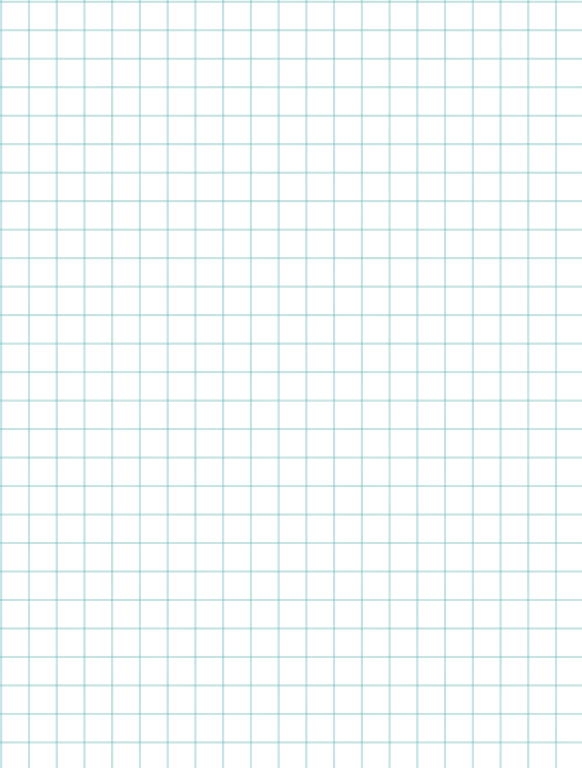
A WebGL 2 fragment shader for this pattern:

```glsl
#version 300 es
precision highp float;

uniform vec2 u_resolution;
out vec4 fragColor;

#define CELLS vec2(20.98, 26.96)        // repeats across and down
#define MARGIN vec2(0.0021, 0.0023)     // first line from the left and top edges
#define LINE_WIDTH 0.00145              // in canvas widths
#define SOFTNESS 0.0038                 // edge blur, in canvas widths
#define INK_VARIATION 0.06
#define PAPER vec3(1.0)
#define INK_VERTICAL vec3(0.42, 0.72, 0.74)
#define INK_HORIZONTAL vec3(0.42, 0.73, 0.72)

float hash(vec2 p) {
    p = fract(p * vec2(0.1031, 0.1137));
    p += dot(p, p.yx + 33.33);
    return fract((p.x + p.y) * p.x * 43.7);
}

float noise(vec2 p) {
    vec2 cell = floor(p);
    vec2 f = fract(p);
    f = f * f * (3.0 - 2.0 * f);
    float low = mix(hash(cell), hash(cell + vec2(1.0, 0.0)), f.x);
    float high = mix(hash(cell + vec2(0.0, 1.0)), hash(cell + vec2(1.0)), f.x);
    return mix(low, high, f.y);
}

// Share of a box filter covered by a line at the given distance
vec2 lineCoverage(vec2 dist, float blur) {
    vec2 right = min(dist + 0.5 * LINE_WIDTH, vec2(0.5 * blur));
    vec2 left = max(dist - 0.5 * LINE_WIDTH, vec2(-0.5 * blur));
    return max(right - left, 0.0) / blur;
}

void main() {
    vec2 uv = gl_FragCoord.xy / u_resolution;
    vec2 fromTopLeft = vec2(uv.x, 1.0 - uv.y);
    vec2 canvas = vec2(1.0, u_resolution.y / u_resolution.x);

    // Signed distance to the nearest vertical and horizontal line
    vec2 grid = (fromTopLeft - MARGIN) * CELLS;
    vec2 lineIndex = floor(grid + 0.5);
    vec2 dist = (grid - lineIndex) / CELLS * canvas;

    float blur = max(SOFTNESS, 1.0 / u_resolution.x);
    vec2 ink = lineCoverage(dist, blur);

    // Faint unevenness of the ink along each line
    vec2 wear = vec2(noise(vec2(lineIndex.x * 3.0, grid.y * 0.7) + 40.0),
                     noise(vec2(grid.x * 0.7, lineIndex.y * 3.0) + 90.0));
    ink *= 1.0 + INK_VARIATION * (2.0 * wear - 1.0);

    vec3 color = mix(PAPER, INK_VERTICAL, ink.x);
    color = mix(color, INK_HORIZONTAL, ink.y);
    fragColor = vec4(color, 1.0);
}
```
